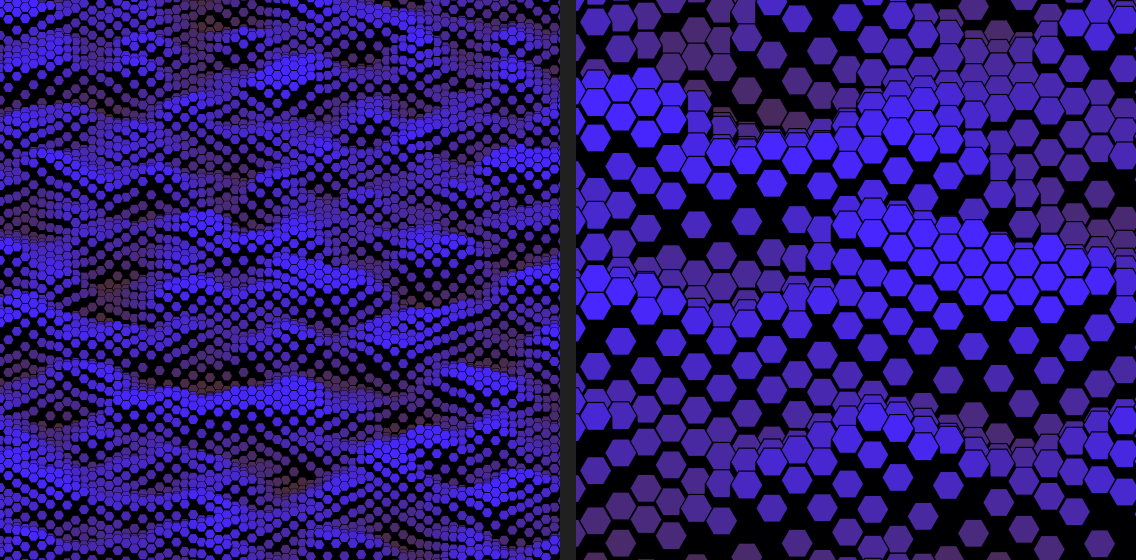
Left: the whole. Right: its middle third, enlarged.
A WebGL 1 fragment shader for this pattern:

```glsl
precision highp float;
// A field of hexagonal prisms seen at a slant: black sides, tops tinted by height.
// Heights come from stretched gradient noise. Each pixel walks the rows from front
// to back and blends the prisms it meets. One unit is the hexagon radius.
uniform vec2 u_resolution;

const float APOTHEM = 0.8660254;
const float MAX_HEIGHT = 6.0;

vec2 hashGradient(vec2 cell) {
  vec3 p = fract(cell.xyx * vec3(0.1031, 0.1030, 0.0973));
  p += dot(p, p.yzx + 33.33);
  float angle = 6.2831853 * fract((p.x + p.y) * p.z);
  return vec2(cos(angle), sin(angle));
}

float gradientNoise(vec2 p) {
  vec2 i = floor(p), f = p - i;
  vec2 u = f * f * f * (f * (f * 6.0 - 15.0) + 10.0);
  vec2 e = vec2(1.0, 0.0);
  float a = dot(hashGradient(i), f);
  float b = dot(hashGradient(i + e.xy), f - e.xy);
  float c = dot(hashGradient(i + e.yx), f - e.yx);
  float d = dot(hashGradient(i + e.xx), f - e.xx);
  return mix(mix(a, b, u.x), mix(c, d, u.x), u.y);
}

// Ground height from 0 to 1, with ridges running sideways
float terrain(vec2 ground) {
  vec2 q = ground * vec2(0.06, 0.14) + 17.3;
  float n = gradientNoise(q) + 0.4 * gradientNoise(q * 2.1 + 41.7);
  return clamp(0.58 + 1.1 * n, 0.0, 1.0);
}

// Signed distance to a flat-topped hexagon of radius 1
float hexagon(vec2 p) {
  p = abs(p);
  return max(p.y, p.x * APOTHEM + p.y * 0.5) - APOTHEM;
}

float coverage(float dist, float pixel) {
  return clamp(0.5 - dist / pixel, 0.0, 1.0);
}

void main() {
  float pixel = 100.0 / u_resolution.y;
  vec2 p = gl_FragCoord.xy * pixel;
  float firstRow = floor((p.y - MAX_HEIGHT) / APOTHEM) - 1.0;

  vec3 color = vec3(0.0, 0.0, 0.01);
  float unseen = 1.0;
  for (int i = 0; i < 14; i++) {
    // Every other column has a prism in this half row; take the nearest
    float row = firstRow + float(i);
    float parity = mod(row, 2.0);
    float column = 2.0 * floor((p.x / 1.5 - parity) * 0.5 + 0.5) + parity;
    vec2 ground = vec2(column * 1.5, row * APOTHEM);

    float height = terrain(ground);
    vec2 local = p - ground - vec2(0.0, height * MAX_HEIGHT);

    // The silhouette is the top extended downwards; the lit face has a dark rim
    float body = coverage(hexagon(vec2(local.x, max(local.y, 0.0))), pixel);
    float face = coverage(hexagon(local) + 0.07, pixel);
    vec3 tint = mix(vec3(0.29, 0.17, 0.22), vec3(0.28, 0.15, 1.0), height);

    color += unseen * body * face * tint;
    unseen *= 1.0 - body;
    if (unseen < 0.01) break;
  }
  gl_FragColor = vec4(color, 1.0);
}
```
